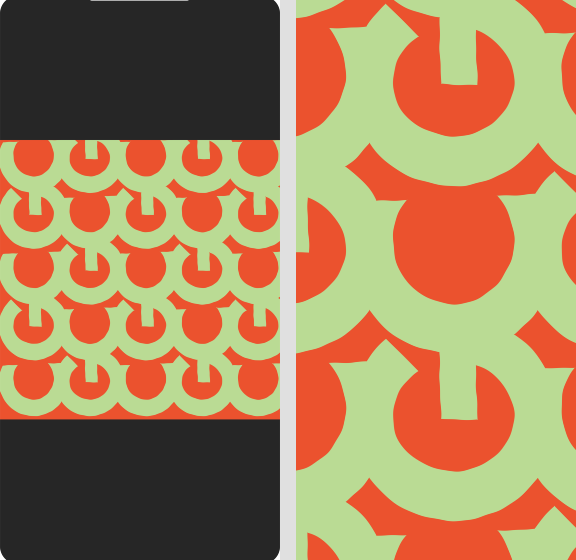
Left, the full canvas; right, a detail of the centre.
This pattern is drawn by a Shadertoy shader. Its source:

```glsl
// Draws a square band of interlocking open rings and hooked rings between two dark panels.

const vec3 DARK   = vec3(0.15, 0.15, 0.15);
const vec3 GREEN  = vec3(0.73, 0.86, 0.58);
const vec3 ORANGE = vec3(0.92, 0.32, 0.18);
const vec3 PAPER  = vec3(1.0);
const vec3 SILVER = vec3(0.75);

const int COUNT = 5;                        // repeats across and down
const vec2 PITCH = vec2(0.2005, 0.1993);    // spacing, canvas width = 1
const vec2 FIRST = vec2(0.1198, 0.637);     // centre of the lower left ring
const float OUTER_RADIUS = 0.617;           // in units of the pitch

float boxDistance(vec2 p, vec2 halfSize, float radius) {
    vec2 d = abs(p) - halfSize + radius;
    return length(max(d, 0.0)) + min(max(d.x, d.y), 0.0) - radius;
}

float ellipseDistance(vec2 p, vec2 radii) {
    return (length(p / radii) - 1.0) * min(radii.x, radii.y);
}

float coverage(float distance, float pixel) {
    return 1.0 - smoothstep(-0.6 * pixel, 0.6 * pixel, distance);
}

// Layered sines give the outlines a faint hand-cut unevenness
vec2 handCut(vec2 p, float amount) {
    return p + amount * (sin(p.yx * 95.0 + vec2(0.0, 1.7))
                 + 0.6 * sin(p.yx * 210.0 + p.xy * 70.0));
}

// Ring cut off flat across its top
float openRing(vec2 p, float radius) {
    float hole = ellipseDistance(p - vec2(0.0, 0.06), vec2(0.36, 0.382));
    float ring = max(length(p) - radius, -hole);
    return max(ring, p.y - 0.313 - 0.045 * p.x);
}

// Ring with an upper left gap and a stem hanging into the hole
float hookedRing(vec2 p, float radius) {
    float hole = ellipseDistance(p - vec2(0.0, 0.008), vec2(0.36, 0.328));
    float ring = max(length(p) - radius, -hole);
    float gap = max((0.07 - p.x - p.y) * 0.7071, p.x);
    vec2 leaning = vec2(p.x + 0.025 * p.y, p.y + 0.03 * p.x);
    float stem = boxDistance(leaning - vec2(0.033, 0.215), vec2(0.108, 0.225), 0.0);
    return min(max(ring, -gap), stem);
}

// Union of both shapes, alternating like a checkerboard
float ringGrid(vec2 p, vec2 first, vec2 pitch) {
    float nearest = 1e3;
    for (int row = 0; row < COUNT; row++) {
        for (int column = 0; column < COUNT; column++) {
            vec2 local = (p - first) / pitch - vec2(column, row);
            float shape = (row + column) % 2 == 0
                ? openRing(local, OUTER_RADIUS)
                : hookedRing(local, OUTER_RADIUS);
            nearest = min(nearest, shape);
        }
    }
    return nearest * pitch.y;
}

void mainImage(out vec4 fragColor, in vec2 fragCoord) {
    vec2 p = fragCoord / iResolution.xy * vec2(1.0, 2.0);
    float pixel = 1.0 / iResolution.x;

    // Patterned band
    float rings = ringGrid(handCut(p, 0.0005), FIRST, PITCH);
    vec3 pattern = mix(ORANGE, GREEN, coverage(rings, pixel));
    float band = abs(p.y - 1.001) - 0.499;
    vec3 color = mix(DARK, pattern, coverage(band, pixel));

    // Thin highlight on the top edge
    float highlight = boxDistance(p - vec2(0.498, 2.008), vec2(0.18, 0.011), 0.011);
    color = mix(color, SILVER, coverage(highlight, pixel));

    // Rounded outer corners
    float panel = boxDistance(p - vec2(0.5, 1.0), vec2(0.5, 1.014), 0.0625);
    color = mix(PAPER, color, coverage(panel, pixel));

    fragColor = vec4(color, 1.0);
}
```
